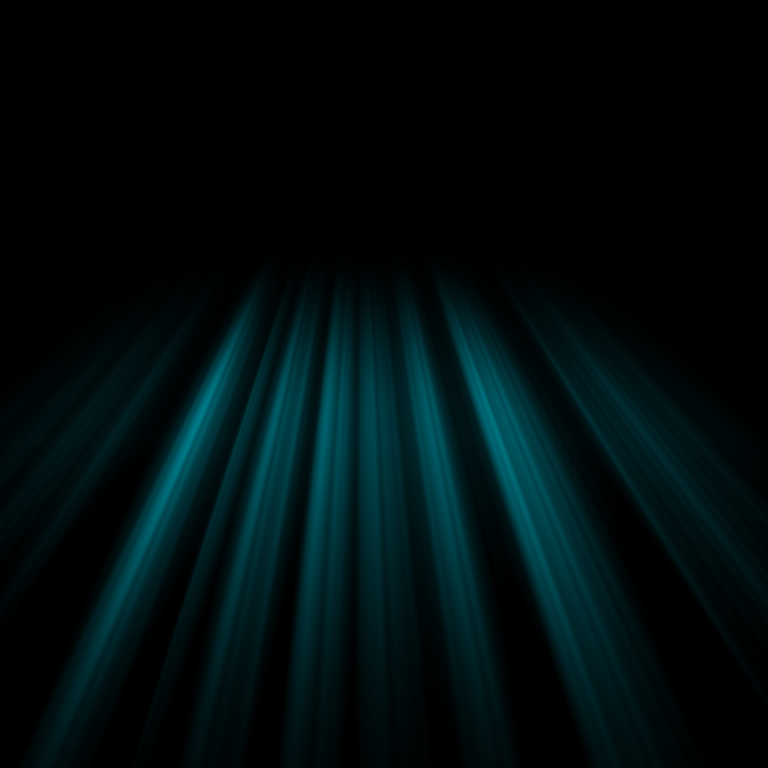
Reproduce this background procedurally as a Shadertoy shader.

```glsl
// Teal light beams fanning down out of darkness from a hidden vanishing point.
#define VANISH vec2(0.470, 0.930)
#define BEAM_COLOR vec3(0.0, 0.50, 0.56)
#define RISE_START 0.25
#define RISE_END 0.47
#define FALL_LENGTH 0.38
#define INNER_HAZE 0.13
#define OUTER_HAZE 0.22
#define DEPTH_LOSS 0.70
#define STRAND_CONTRAST 0.10

const int BEAM_COUNT = 12;

// Each beam: slope, left softness, right softness, strength
const vec4 BEAMS[BEAM_COUNT] = vec4[](
    vec4(-0.445, 0.040, 0.055, 0.72),
    vec4(-0.318, 0.006, 0.030, 0.27),
    vec4(-0.235, 0.022, 0.050, 0.52),
    vec4(-0.172, 0.020, 0.020, 0.22),
    vec4(-0.100, 0.014, 0.030, 0.62),
    vec4(-0.045, 0.030, 0.020, 0.36),
    vec4( 0.025, 0.035, 0.080, 0.38),
    vec4( 0.185, 0.040, 0.042, 0.58),
    vec4( 0.342, 0.025, 0.040, 0.54),
    vec4( 0.405, 0.050, 0.095, 0.46),
    vec4( 0.625, 0.012, 0.020, 0.12),
    vec4( 0.705, 0.030, 0.160, 0.12)
);

// Bell curve with a separate softness on either side of its peak
float beamProfile(float slope, vec4 beam) {
    float offset = slope - beam.x;
    float t = offset / (offset < 0.0 ? beam.y : beam.z);
    return beam.w * exp(-t * t);
}

// Layered sines that split the light into fine strands
float strands(float slope) {
    return 0.8 * sin(slope * 95.0) + 0.8 * sin(slope * 211.0 + 1.0)
         + 0.4 * sin(slope * 331.0 + 2.0);
}

// Even glow between the inner beams, rippled dim fan outside them
float haze(float slope) {
    float side = abs(slope);
    float inner = INNER_HAZE * (1.0 - smoothstep(0.40, 0.58, side));
    float fan = smoothstep(0.52, 0.66, side) * (1.0 - smoothstep(0.62, 1.15, side));
    float ripple = 0.8 + 0.2 * cos((side - 0.64) * 55.0);
    return inner + OUTER_HAZE * fan * ripple;
}

void mainImage(out vec4 fragColor, in vec2 fragCoord) {
    vec2 uv = fragCoord / iResolution.xy;

    // Perspective: every ray keeps one slope from the vanishing point
    float depth = VANISH.y - uv.y;
    float slope = (uv.x - VANISH.x) / max(depth, 0.05);

    // Sum the beams
    float light = haze(slope);
    for (int i = 0; i < BEAM_COUNT; i++) {
        light += beamProfile(slope, BEAMS[i]);
    }
    light *= 1.0 + STRAND_CONTRAST * strands(slope);

    // Weak rays die out first toward the bottom
    light = max(light - DEPTH_LOSS * max(depth - 0.5, 0.0), 0.0);

    // Fade in below the horizon, then fade out with distance
    float fall = max(depth - RISE_END, 0.0) / FALL_LENGTH;
    light *= smoothstep(RISE_START, RISE_END, depth) * exp(-fall * fall);

    fragColor = vec4(BEAM_COLOR * light, 1.0);
}
```
